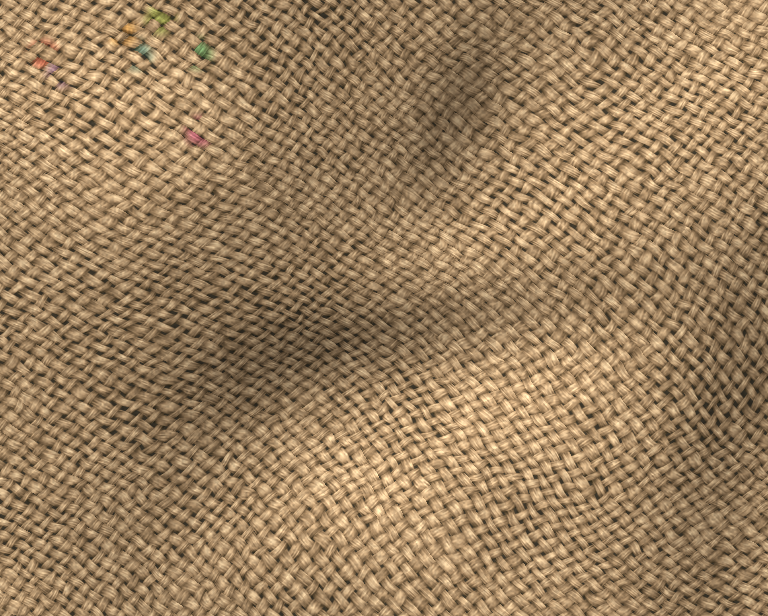
Give the GLSL for this texture, as a WebGL 2 fragment shader.

```glsl
#version 300 es
precision highp float;
// Coarse jute cloth in a loose plain weave on the bias, draped in soft folds.
// Two yarn sets ride over and under each other by a cosine lift; fibre noise,
// open gaps and broad elliptical folds give the tone, and a few dye flecks tint it.

uniform vec2 u_resolution;
out vec4 fragColor;

const float PI = 3.14159265;
const vec2 YARN_SPACING = vec2(0.0215, 0.0205);
const vec3 JUTE_DARK = vec3(0.275, 0.225, 0.15);
const vec3 JUTE_LIGHT = vec3(0.86, 0.745, 0.58);
const vec3 MID_WARMTH = vec3(0.05, -0.05, -0.07);
const vec3 GAP_COLOUR = vec3(0.21, 0.19, 0.15);

float hash(vec2 p) {
    return fract(sin(dot(p, vec2(127.1, 311.7))) * 43758.5453);
}

float noise(vec2 p) {
    vec2 i = floor(p), f = fract(p);
    f = f * f * (3.0 - 2.0 * f);
    return mix(mix(hash(i), hash(i + vec2(1, 0)), f.x),
               mix(hash(i + vec2(0, 1)), hash(i + vec2(1, 1)), f.x), f.y);
}

vec2 noise2(vec2 p) {
    return vec2(noise(p), noise(p + 37.3)) - 0.5;
}

mat2 rotation(float a) {
    return mat2(cos(a), -sin(a), sin(a), cos(a));
}

// Soft elliptical swell, long axis turned by the angle
float swell(vec2 p, vec2 centre, float angle, vec2 size) {
    vec2 q = rotation(angle) * (p - centre) / size;
    return exp(-dot(q, q));
}

// Broad light and shade of the draped cloth
float foldLight(vec2 p) {
    float light = 1.02 + 0.20 * (noise(p * 4.0 + 5.0) - 0.5);
    light += 0.27 * swell(p, vec2(0.97, 0.76), 0.6, vec2(0.32, 0.16));
    light += 0.25 * swell(p, vec2(0.72, 0.28), 0.55, vec2(0.36, 0.14));
    light += 0.18 * swell(p, vec2(0.08, 0.90), -0.4, vec2(0.30, 0.18));
    light -= 0.36 * swell(p, vec2(0.68, 0.47), 0.2, vec2(0.36, 0.08));
    light -= 0.20 * swell(p, vec2(0.32, 0.29), 0.7, vec2(0.26, 0.10));
    light -= 0.25 * swell(p, vec2(0.75, 0.84), 1.2, vec2(0.17, 0.07));
    light -= 0.18 * swell(p, vec2(0.42, 0.62), 0.6, vec2(0.28, 0.16));
    light -= 0.25 * swell(p, vec2(1.18, 0.30), 1.3, vec2(0.42, 0.12));
    return light;
}

// Cloth coordinates: drape and tugging, then a flattened grid turned to the bias
vec2 drape(vec2 p) {
    vec2 pivot = vec2(0.78, 0.24);
    float turn = -0.72 - 0.36 * swell(p, pivot, 0.0, vec2(0.46, 0.36));
    p += 0.06 * noise2(p * 2.6 + 3.0) + 0.012 * noise2(p * 9.0);
    p += 0.0065 * noise2(p * 42.0);
    vec2 q = rotation(turn) * ((p - pivot) * vec2(1.0, 1.24));
    return q / YARN_SPACING;
}

// One yarn: x = height, y = tone, z = coverage
vec3 yarn(float across, float along, float id, float lift, float fullness, float blur) {
    across += 0.16 * (noise(vec2(along * 0.6, id * 5.7)) - 0.5);
    float width = fullness + 0.20 * (noise(vec2(along * 0.8, id * 7.3)) - 0.5);
    float d = across / width;
    float dome = max(1.0 - d * d, 0.0);
    float twist = noise(vec2(along * 1.6 + across * 2.5, across * 9.0 - along * 1.4 + id * 13.0));
    float strand = hash(vec2(id, floor(along * 0.5 + 0.5)));
    float tone = 0.25 + 0.32 * lift + 0.24 * dome + 0.13 * d;
    tone += 0.44 * (twist - 0.5) + 0.18 * (strand - 0.5);
    float cover = 1.0 - smoothstep(width - blur, width + blur, abs(across));
    return vec3(0.55 * lift + 0.45 * sqrt(dome), tone, cover);
}

vec3 jute(float tone) {
    float t = clamp(tone, -0.2, 1.15);
    return mix(JUTE_DARK, JUTE_LIGHT, t) + MID_WARMTH * t * (1.0 - t);
}

// Scattered dye flecks caught on single floats near the upper left
vec3 dyeFlecks(vec3 colour, vec2 p, vec2 cell) {
    for (float i = 0.0; i < 7.0; i++) {
        vec2 centre = vec2(0.02, 0.77) + vec2(0.32, 0.22) * vec2(hash(vec2(i, 2.0)), hash(vec2(i, 8.0)));
        vec3 dye = 0.68 + 0.38 * cos(2.0 * PI * (i * 0.29 + vec3(0.0, 0.36, 0.64)));
        float amount = 1.0 - smoothstep(0.010, 0.036, length(p - centre));
        amount *= step(0.55, hash(cell + i));
        colour = mix(colour, colour * dye, 0.5 * amount);
    }
    return colour;
}

void main() {
    vec2 p = gl_FragCoord.xy / u_resolution.y;
    vec2 grid = drape(p);
    vec2 cell = floor(grid + 0.5);
    vec2 offset = grid - cell;
    float blur = 0.5 / (u_resolution.y * YARN_SPACING.y) + 0.02;

    // Two yarn sets, lifted in opposite phase; the weft is the fuller one
    float fullness = 0.36 + 0.14 * (noise(p * 6.0 + 11.0) - 0.35);
    float weftLift = cos(PI * (grid.x + cell.y));
    float warpLift = -cos(PI * (grid.y + cell.x));
    vec3 weft = yarn(offset.y, grid.x, cell.y, weftLift, fullness + 0.05, blur);
    vec3 warp = yarn(-offset.x, grid.y, cell.x + 91.0, warpLift, fullness - 0.01, blur);

    // Layer them over the open gaps
    vec3 weftColour = jute(weft.y), warpColour = jute(warp.y - 0.06);
    vec3 weftOnTop = mix(mix(GAP_COLOUR, warpColour, warp.z), weftColour, weft.z);
    vec3 warpOnTop = mix(mix(GAP_COLOUR, weftColour, weft.z), warpColour, warp.z);
    vec3 colour = mix(warpOnTop, weftOnTop, smoothstep(-0.12, 0.12, weft.x + 0.08 - warp.x));

    // Dye, loose fibre grain and fold light
    colour = dyeFlecks(colour, p, cell);
    colour *= 1.0 + 0.24 * (noise(p * 300.0) - 0.5);
    fragColor = vec4(clamp(colour * foldLight(p), 0.0, 1.0), 1.0);
}
```
